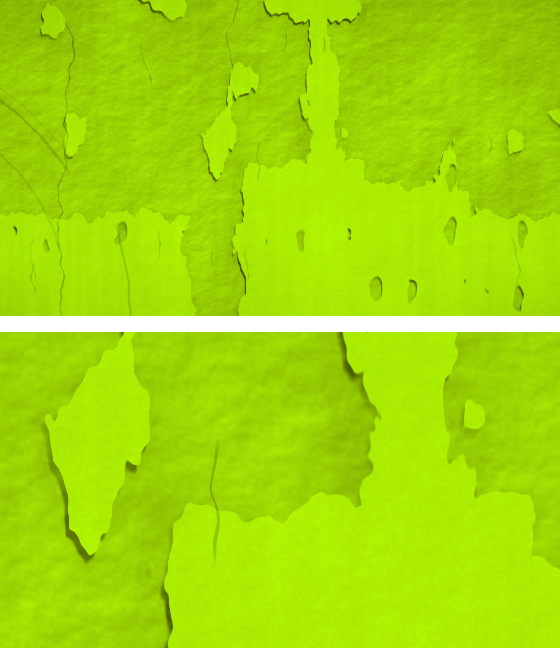
Top, the full canvas; bottom, a detail of the centre.
Give the GLSL for this texture, as a WebGL 1 fragment shader.

```glsl
precision highp float;
uniform vec2 u_resolution;

const vec3 SHADE_GREEN = vec3(0.40, 0.52, 0.01);
const vec3 LIT_GREEN = vec3(0.68, 0.94, 0.01);

float hash(vec2 p) {
  vec3 q = fract(p.xyx * vec3(0.1031, 0.1030, 0.0973));
  q += dot(q, q.yzx + 33.33);
  return fract((q.x + q.y) * q.z);
}

float noise(vec2 p) {
  vec2 i = floor(p), f = fract(p);
  f = f * f * (3.0 - 2.0 * f);
  return mix(mix(hash(i), hash(i + vec2(1, 0)), f.x),
             mix(hash(i + vec2(0, 1)), hash(i + vec2(1, 1)), f.x), f.y);
}

float fbm(vec2 p) {
  float sum = 0.0, amp = 0.5;
  for (int i = 0; i < 4; i++) {
    sum += amp * noise(p);
    p = p * 2.03 + 17.3;
    amp *= 0.5;
  }
  return sum;
}

// Shapes are positive inside
float slab(vec2 p, float left, float right, float top) {
  vec2 d = vec2(abs(p.x - 0.5 * (left + right)) - 0.5 * (right - left), p.y - top);
  return -length(max(d, 0.0)) - min(max(d.x, d.y), 0.0);
}

float strip(vec2 p, vec2 a, vec2 b, float ra, float rb) {
  vec2 ab = b - a;
  float h = clamp(dot(p - a, ab) / dot(ab, ab), 0.0, 1.0);
  return mix(ra, rb, h) - length(p - a - ab * h);
}

// Scattered tall chips missing from the paint
float chips(vec2 p, vec2 cell) {
  vec2 id = floor(p / cell);
  vec2 centre = 0.35 + 0.3 * vec2(hash(id + 3.0), hash(id + 9.0));
  vec2 d = (fract(p / cell) - centre) * cell;
  float size = mix(0.003, 0.017, hash(id + 21.0));
  return mix(-0.05, size - length(d * vec2(1.0, 0.4)), step(0.66, hash(id)));
}

// Remaining paint: lower coat, hanging strips and loose flakes
float paint(vec2 p) {
  float d = slab(p, -0.3, 0.60, 0.32);
  d = max(d, slab(p, 0.76, 1.13, 0.48));
  d = max(d, slab(p, 1.08, 1.50, 0.41));
  d = max(d, slab(p, 1.44, 2.00, 0.32));
  d = max(d, strip(p, vec2(1.01, 1.0), vec2(1.03, 0.45), 0.030, 0.055));
  d = max(d, strip(p, vec2(0.87, 1.0), vec2(1.09, 0.97), 0.055, 0.045));
  d = max(d, strip(p, vec2(0.46, 1.02), vec2(0.55, 0.98), 0.045, 0.050));
  d = max(d, strip(p, vec2(0.75, 0.75), vec2(0.665, 0.46), 0.043, 0.017));
  d = max(d, strip(p, vec2(1.44, 0.58), vec2(1.42, 0.36), 0.014, 0.040));
  d = max(d, strip(p, vec2(0.24, 0.60), vec2(0.22, 0.53), 0.030, 0.025));
  d = max(d, strip(p, vec2(1.625, 0.57), vec2(1.62, 0.53), 0.014, 0.010));
  d = max(d, strip(p, vec2(0.17, 0.95), vec2(0.15, 0.91), 0.026, 0.016));
  d = max(d, strip(p, vec2(1.75, 0.64), vec2(1.79, 0.62), 0.020, 0.025));
  d += (fbm(p * vec2(17.0, 9.0)) - 0.47) * 0.10;
  d += (noise(p * vec2(80.0, 45.0)) - 0.5) * 0.012;
  return min(d, -chips(p + 0.02 * noise(p * 30.0), vec2(0.115, 0.17)));
}

float line(float d, float width, float soft) {
  return 1.0 - smoothstep(width - soft, width + soft, abs(d));
}

float span(float y, float low, float high) {
  return smoothstep(low, low + 0.03, y) * (1.0 - smoothstep(high - 0.03, high, y));
}

float crack(vec2 p, float x, float low, float high, float soft) {
  float bend = (fbm(vec2(p.y * 7.0, x * 37.0)) - 0.47) * 0.11;
  float width = 0.0025 * noise(vec2(p.y * 40.0, x * 91.0));
  return line(p.x - x - bend, width, soft) * span(p.y, low, high);
}

float arc(vec2 p, float radius, float low, float high, float width) {
  float d = length(p - vec2(-0.485, 0.0)) - radius;
  return line(d + 0.006 * noise(p * 18.0), width, width) * span(p.y, low, high);
}

float bumps(vec2 p) {
  return fbm(p * vec2(24.0, 30.0));
}

void main() {
  vec2 p = gl_FragCoord.xy / u_resolution.y;
  float soft = 0.8 / u_resolution.y;
  float coat = smoothstep(-soft, soft, paint(p));
  float bare = 1.0 - coat;

  // Plaster and paint tones with relief, stains, streaks and grain
  float relief = bumps(p) - bumps(p + vec2(-0.003, 0.005));
  float tone = mix(0.73, 0.95, coat);
  tone += relief * mix(0.85, 0.22, coat);
  tone += (fbm(p * 5.0) - 0.47) * mix(0.38, 0.16, coat);
  tone += (noise(p * vec2(60.0, 4.0)) - 0.5) * 0.06;
  tone += (noise(p * 290.0) - 0.5) * 0.07;

  // Shadows below and left of lifted edges
  float lift = smoothstep(0.25, 0.65, noise(p * 9.0 + 4.0));
  float over = paint(p + vec2(0.004, 0.008));
  tone -= bare * smoothstep(-0.003, 0.004, over) * mix(0.25, 0.95, lift);
  tone -= bare * smoothstep(-0.03, 0.0, over) * 0.09;

  // One long crack, then scattered short ones
  float cracks = crack(p, 0.20, -0.1, 0.95, soft);
  cracks = max(cracks, crack(p, 0.74, 0.76, 1.1, soft));
  for (int i = 0; i < 11; i++) {
    vec2 seed = vec2(float(i), 5.0);
    float low = hash(seed) * 0.9;
    float high = low + 0.07 + 0.12 * hash(seed + 30.0);
    cracks = max(cracks, 0.7 * crack(p, 1.78 * hash(seed + 60.0), low, high, soft));
  }
  tone -= 0.55 * cracks;

  // Sweeping scratches at the left
  tone -= 0.30 * arc(p, 0.84, 0.44, 0.80, 0.004);
  tone -= 0.12 * arc(p, 0.87, 0.46, 0.85, 0.002);
  tone -= 0.20 * arc(p, 0.71, 0.20, 0.60, 0.003);
  tone -= 0.32 * arc(p, 0.90, -0.1, 0.30, 0.003);

  // Darker corners
  vec2 edge = gl_FragCoord.xy / u_resolution - vec2(0.53, 0.45);
  tone -= 0.45 * dot(edge, edge) - 0.05;

  vec3 color = mix(SHADE_GREEN, LIT_GREEN, clamp(tone, -0.8, 1.08));
  gl_FragColor = vec4(max(color, 0.01), 1.0);
}
```
